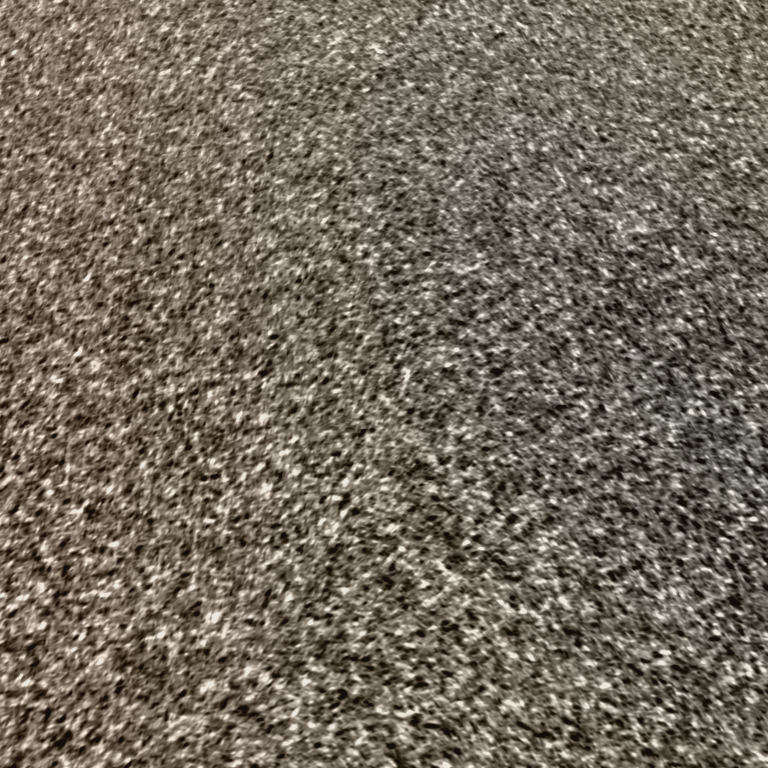
Write a Shadertoy shader that draws this texture.

```glsl
// Short-pile carpet receding from the viewer, in warm and cool greys.
// Layers of cellular strand noise (light and dark oriented flecks scattered in
// a perspective grid) give the grain; broad gradients give light and tint.

const vec3  PILE_COLOR    = vec3(0.445, 0.415, 0.363);
const vec3  WARM_TINT     = vec3(0.020, -0.002, -0.012);
const vec3  COOL_TINT     = vec3(-0.022, -0.004, 0.018);
const float NEAR_DENSITY  = 84.0;   // grid cells per canvas at the lower edge
const float PERSPECTIVE   = 0.40;   // growth of density towards the top
const float NEAR_CONTRAST = 0.195;
const float FAR_CONTRAST  = 0.135;
const float FINE_SCALE    = 1.83;
const float FINE_WEIGHT   = 0.60;
const float PATCH_SCALE   = 0.31;
const float PATCH_WEIGHT  = 0.12;
const float GRAIN_SPREAD  = 0.535;  // deviation of the summed layers
const float ANGLE_SPREAD  = 0.75;   // radians either side of the lean
const float HIGHLIGHT     = 0.06;   // extra weight of bright fibre tips
const vec2  STRAND_RADIUS = vec2(1.0, 0.50);

// Integer hash to three independent values from 0 to 1.
vec3 hash3(ivec3 p) {
    uvec3 h = uvec3(p) * 1664525u + 1013904223u;
    h += h.yzx * h.zxy;
    h ^= h >> 16u;
    h.x += h.y * h.z;
    h.y += h.z * h.x;
    h.z += h.x * h.y;
    return vec3(h >> 8u) / 16777216.0;
}

// Sum of short soft strands of random tone from dark to light.
float strandNoise(vec2 p, float lean, int layer) {
    ivec2 cell = ivec2(floor(p));
    float sum = 0.0;
    for (int j = -1; j <= 1; j++)
    for (int i = -1; i <= 1; i++)
    for (int k = 0; k < 2; k++) {
        ivec2 id = cell + ivec2(i, j);
        int strand = layer * 4 + k * 2;
        vec3 place = hash3(ivec3(id, strand));
        float tone = hash3(ivec3(id, strand + 1)).x * 2.0 - 1.0;
        float angle = lean + (place.z * 2.0 - 1.0) * ANGLE_SPREAD;
        vec2 along = vec2(cos(angle), sin(angle));
        vec2 d = p - vec2(id) - place.xy;
        vec2 e = vec2(dot(d, along), dot(d, vec2(-along.y, along.x))) / STRAND_RADIUS;
        float body = max(1.0 - dot(e, e), 0.0);
        sum += tone * body * body;
    }
    return sum;
}

float segmentDistance(vec2 p, vec2 a, vec2 b) {
    vec2 ab = b - a;
    return length(p - a - ab * clamp(dot(p - a, ab) / dot(ab, ab), 0.0, 1.0));
}

// Fibres rise to the right on the left side and fall to the right elsewhere.
float pileLean(vec2 uv) {
    float y = uv.y - 0.5;
    return mix(0.80, -0.45, smoothstep(0.30, 0.85, uv.x + 0.9 * y * y));
}

void mainImage(out vec4 fragColor, in vec2 fragCoord) {
    vec2 uv = fragCoord / iResolution.xy;

    // Perspective grid, with finer cells towards the top
    float density = NEAR_DENSITY * exp(PERSPECTIVE * uv.y);
    vec2 ground = density * vec2(uv.x - 0.5, 1.0 / PERSPECTIVE);

    // Grain, scaled to about unit deviation
    float lean = pileLean(uv);
    float grain = strandNoise(ground, lean, 1);
    grain += FINE_WEIGHT * strandNoise(ground * FINE_SCALE, lean, 2);
    grain += PATCH_WEIGHT * strandNoise(ground * PATCH_SCALE, lean, 3);
    grain /= GRAIN_SPREAD;
    grain += HIGHLIGHT * (grain * grain - 1.0);

    // Broad light and tint
    float coolDist = segmentDistance(uv, vec2(0.48, 0.76), vec2(1.0, 0.38)) / 0.26;
    float cool = exp(-coolDist * coolDist) * smoothstep(0.2, 0.9, uv.x);
    float warm = 1.0 - smoothstep(0.0, 0.75, uv.x);
    float light = 0.065 * smoothstep(0.55, 1.0, uv.y) - 0.035 * cool
                - 0.015 * smoothstep(0.6, 1.0, uv.x);
    float contrast = mix(NEAR_CONTRAST, FAR_CONTRAST, smoothstep(0.1, 1.0, uv.y));

    vec3 color = PILE_COLOR + light + warm * WARM_TINT + cool * COOL_TINT;
    color += contrast * grain;
    fragColor = vec4(clamp(color, vec3(0.07, 0.05, 0.03), vec3(0.93, 0.91, 0.87)), 1.0);
}
```
